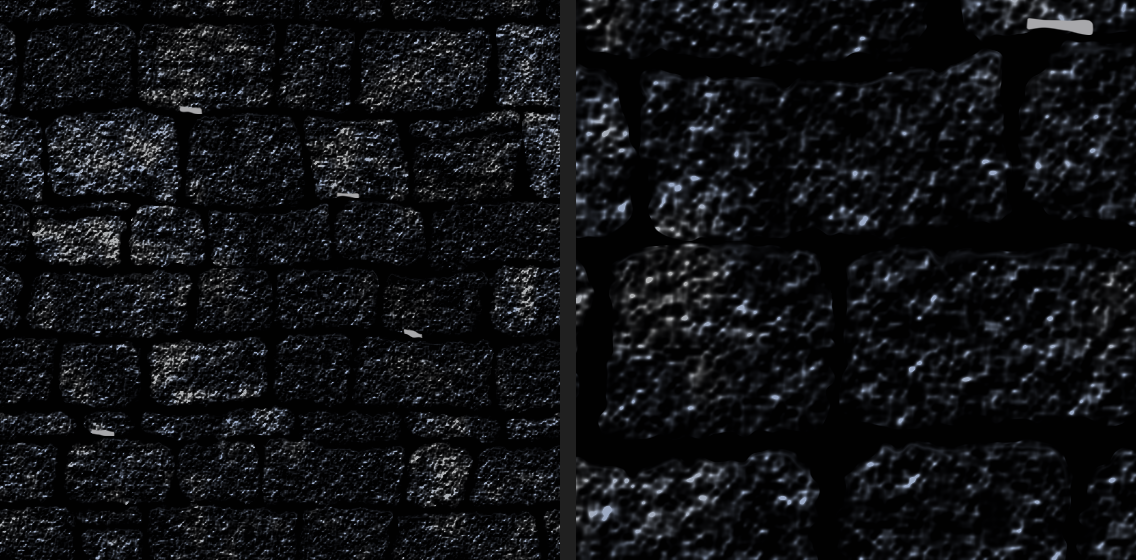
Left: the whole. Right: its middle third, enlarged.
Write a Shadertoy shader that draws this texture.

```glsl
// A dark wall of rough-hewn stones: eight uneven courses of five blocks each.
// Courses are cut into jittered cells, each cell holds a rounded box, and the
// rock face is lit by the slope of layered periodic noise plus mineral grain.

const float COLUMNS = 5.0;
const int COURSES = 8;
// Bottom edge and sideways shift of each course; the last entry closes the wall.
const vec2 COURSE[9] = vec2[9](
    vec2(-0.039, 0.108), vec2(0.095, 0.085), vec2(0.211, 0.095),
    vec2(0.268, 0.065), vec2(0.398, 0.100), vec2(0.521, 0.210),
    vec2(0.633, 0.130), vec2(0.802, 0.260), vec2(0.961, 0.0));

const vec3 JOINT = vec3(0.002, 0.002, 0.005);
const vec3 COOL_ROCK = vec3(0.89, 0.98, 1.14);
const vec3 WARM_ROCK = vec3(1.0, 1.01, 1.02);
const vec3 CHIP = vec3(0.66, 0.66, 0.67);

struct Stone { vec2 local; vec2 halfSize; vec2 id; };

float hash(vec2 p) {
    vec3 q = fract(p.xyx * vec3(0.1031, 0.1030, 0.0973));
    q += dot(q, q.yzx + 33.33);
    return fract((q.x + q.y) * q.z);
}

// Value noise with a whole number of cells per canvas, so it wraps.
float noise(vec2 p, vec2 cells) {
    p *= cells;
    vec2 i = floor(p), f = fract(p);
    f = f * f * (3.0 - 2.0 * f);
    vec2 a = mod(i, cells), b = mod(i + 1.0, cells);
    return mix(mix(hash(a), hash(vec2(b.x, a.y)), f.x),
               mix(hash(vec2(a.x, b.y)), hash(b), f.x), f.y);
}

float rockHeight(vec2 p) {
    float sum = 0.0, amplitude = 0.45;
    vec2 cells = vec2(75.0);
    for (int i = 0; i < 3; i++) {
        sum += amplitude * noise(p, cells);
        cells *= 2.0;
        amplitude *= 0.75;
    }
    return sum;
}

// Jittered position of a vertical joint, in column units.
float jointAt(float k, float row) {
    return k + 0.6 * (hash(vec2(mod(k, COLUMNS) + 3.0, row * 7.0 + 1.0)) - 0.5);
}

Stone findStone(vec2 p) {
    p.y = mod(p.y - COURSE[0].x, 1.0) + COURSE[0].x;
    int r = 0;
    for (int i = 1; i < COURSES; i++) if (p.y >= COURSE[i].x) r = i;
    float row = float(r), bottom = COURSE[r].x, top = COURSE[r + 1].x;

    float u = (p.x - COURSE[r].y) * COLUMNS, k = floor(u);
    if (u < jointAt(k, row)) k -= 1.0;
    else if (u >= jointAt(k + 1.0, row)) k += 1.0;
    float left = jointAt(k, row), right = jointAt(k + 1.0, row);
    vec2 id = vec2(mod(k, COLUMNS), row);

    // Some tall cells carry a thin levelling stone on top.
    if (top - bottom > 0.1 && hash(id + 41.0) < 0.14) {
        float split = mix(bottom, top, 0.76);
        if (p.y > split) { bottom = split; id += 20.0; }
        else top = split;
    }
    vec2 center = vec2(0.5 * (left + right), 0.5 * (bottom + top));
    vec2 halfSize = vec2(0.5 * (right - left) / COLUMNS, 0.5 * (top - bottom));
    return Stone(vec2((u - center.x) / COLUMNS, p.y - center.y), halfSize, id);
}

float roundedBox(vec2 p, vec2 halfSize, float radius) {
    vec2 q = abs(p) - halfSize + radius;
    return length(max(q, 0.0)) + min(max(q.x, q.y), 0.0) - radius;
}

float cover(float d, float blur) { return 1.0 - smoothstep(-blur, blur, d); }

void mainImage(out vec4 fragColor, in vec2 fragCoord) {
    vec2 p = fragCoord / iResolution.y;
    float pixel = 1.0 / iResolution.y;

    // Bend the joints, then find the stone outline.
    vec2 bend = vec2(noise(p, vec2(9.0)), noise(p + 0.37, vec2(7.0))) - 0.5;
    Stone s = findStone(p + 0.028 * bend);
    float pick = hash(s.id + 11.0), tone = hash(s.id + 5.0);
    float gap = 0.004 + 0.005 * hash(s.id + 17.0);
    float radius = mix(0.010, 0.032, hash(s.id + 29.0));
    vec2 q = s.local;
    q.x += q.y * (tone - 0.5) * 0.22;
    float d = roundedBox(q, s.halfSize - gap, min(radius, 0.6 * s.halfSize.y));
    d += 0.010 * (noise(p, vec2(38.0)) - 0.5) + 0.007 * (noise(p, vec2(120.0)) - 0.5);

    // Rock face: light from the upper left, broken by grain, blotches and layers.
    float slope = rockHeight(p) - rockHeight(p + vec2(-0.0011, 0.0022));
    float grain = noise(p + 0.21, vec2(230.0)) - 0.5;
    float blotch = noise(p, vec2(34.0)) + noise(p, vec2(15.0)) - 1.0;
    float layered = step(0.86, pick);
    float streak = noise(p, vec2(14.0, 105.0)) - 0.5;
    float exposure = 9.5 * slope + 2.2 * grain + mix(0.6, 1.5, tone) * blotch
                   + 0.8 * (tone - 0.5) + layered * 1.6 * streak;
    float light = max(0.081 * exp(exposure) - 0.024, 0.0);
    light *= mix(0.45, 1.0, smoothstep(0.0, 0.008, -d));
    light += 0.13 * cover(abs(d + 0.003) - 0.001, 0.0015)
           * smoothstep(0.3, 0.9, q.y / s.halfSize.y) * noise(p, vec2(110.0));

    // A hollow in a few stones.
    float hollow = length((q - s.halfSize * vec2(0.25, 0.3)) * vec2(1.3, 0.8)) - 0.011;
    hollow += 0.008 * (noise(p, vec2(70.0)) - 0.5);
    light *= 1.0 - 0.9 * step(pick, 0.13) * cover(hollow, 0.003);

    vec3 tint = mix(COOL_ROCK, WARM_ROCK, smoothstep(0.0, 0.7, blotch + 0.3 * layered));
    vec3 color = mix(JOINT, JOINT + tint * min(light, 0.68), cover(d, pixel));

    // Pale chips wedged under a few layered stones.
    vec2 chipAt = s.local - vec2(-0.25 * s.halfSize.x, 0.007 - s.halfSize.y);
    chipAt.y += 0.15 * chipAt.x;
    float chip = roundedBox(chipAt, vec2(0.019, 0.0045), 0.002);
    chip += 0.005 * (noise(p, vec2(80.0)) - 0.5);
    color = mix(color, CHIP, step(0.95, pick) * cover(chip, pixel));

    fragColor = vec4(color, 1.0);
}
```
